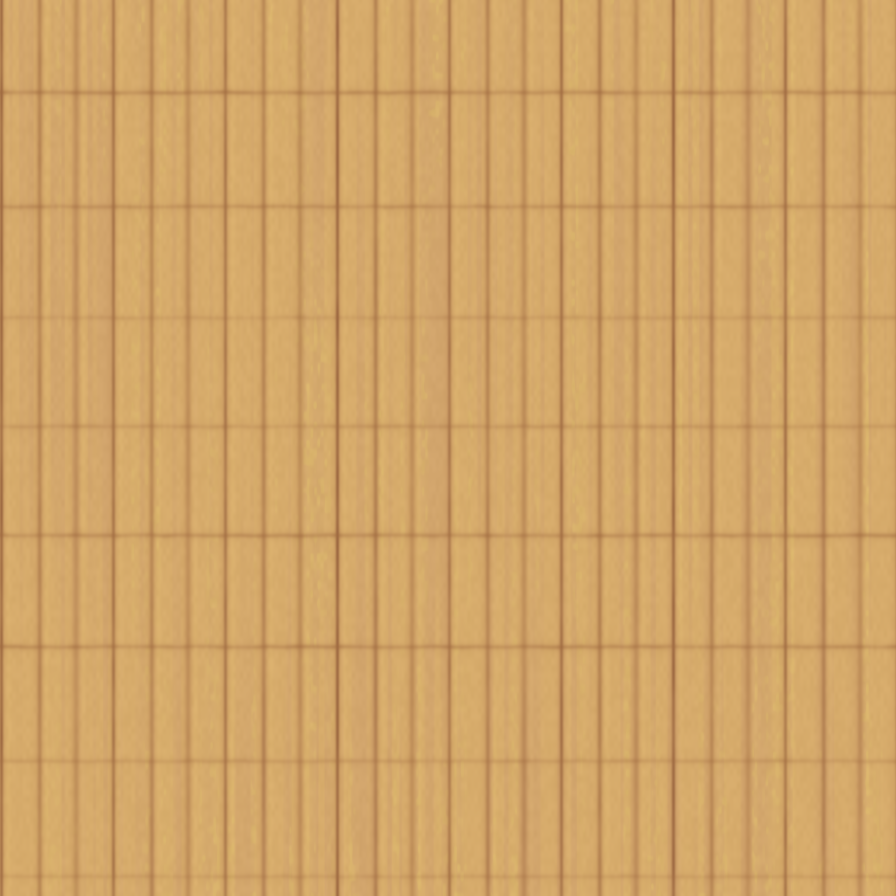
This texture is drawn by a WebGL 2 fragment shader. Its source:

```glsl
#version 300 es
precision highp float;
// Warm bamboo slats with dark seams, crossed by faint stitched rows.

uniform vec2 u_resolution;
out vec4 fragColor;

float hash(vec2 p) {
    return fract(sin(dot(p, vec2(127.1, 311.7))) * 43758.5453);
}

float noise(vec2 p) {
    vec2 cell = floor(p);
    vec2 f = fract(p);
    f = f * f * (3.0 - 2.0 * f);
    return mix(mix(hash(cell), hash(cell + vec2(1.0, 0.0)), f.x),
               mix(hash(cell + vec2(0.0, 1.0)), hash(cell + 1.0), f.x), f.y);
}

// Soft line profile: 1 on the axis, fading over the given width
float softLine(float d, float width) {
    return exp(-d * d / (width * width));
}

// Long fibres, yellow flecks and fine mottling of the bamboo
vec3 bambooColor(vec2 uv) {
    vec3 color = vec3(0.842, 0.672, 0.420);
    float fibre = noise(vec2(uv.x * 170.0, uv.y * 1.5));
    color = mix(color, vec3(0.818, 0.640, 0.425), 0.8 * smoothstep(0.45, 0.85, fibre));
    float paleBand = smoothstep(0.5, 0.9, noise(vec2(uv.x * 120.0 + 40.0, uv.y * 2.0)));
    float fleck = smoothstep(0.5, 0.9, noise(uv * vec2(250.0, 95.0)));
    color = mix(color, vec3(0.855, 0.710, 0.420), paleBand * (0.2 + 0.6 * fleck));
    color += 0.022 * (noise(uv * vec2(256.0, 130.0) + 17.0) - 0.5);
    return color;
}

void main() {
    vec2 uv = gl_FragCoord.xy / u_resolution;
    vec3 color = bambooColor(uv);

    // 24 slats; seams cycle from strong to weak in groups of three
    float slatX = uv.x * 24.0 - 0.04;
    float seam = round(slatX);
    float phase = mod(seam, 3.0);
    float d = slatX - seam - (phase == 1.0 ? 0.025 : 0.0);
    float strength = (1.0 - 0.26 * phase) * (0.85 + 0.2 * hash(vec2(seam, 5.0)));
    strength *= mod(seam, 9.0) == 0.0 ? 1.25 : 1.0;
    float wear = 0.85 + 0.3 * noise(vec2(seam * 7.0, uv.y * 28.0));
    float core = softLine(d, 0.052 + 0.012 * phase);
    float halo = softLine(d + 0.02, 0.13);
    color = mix(color, vec3(0.77, 0.57, 0.36), 0.36 * halo);
    color = mix(color, vec3(0.58, 0.37, 0.23), 0.56 * core * strength * wear);

    // Light edge on the right of each seam
    color += vec3(0.014, 0.018, 0.008) * softLine(d - 0.19, 0.07);

    // 8 slightly uneven stitched rows, darker where they cross a seam
    float rowY = uv.y * 8.0 - 0.19;
    float row = round(rowY);
    float rowD = rowY - row - 0.036 * sin(row * 0.9 - 0.5);
    rowD += 0.008 * (noise(vec2(uv.x * 60.0, row)) - 0.5);
    float rowStrength = 0.22 + 0.08 * cos((row - 2.5) * 1.4);
    rowStrength *= 0.7 + 0.5 * noise(vec2(uv.x * 48.0, row * 9.0)) + 0.3 * halo;
    float stitch = softLine(rowD, 0.022) + 0.3 * softLine(rowD, 0.05);
    color = mix(color, vec3(0.63, 0.42, 0.25), stitch * rowStrength);

    fragColor = vec4(color, 1.0);
}
```
